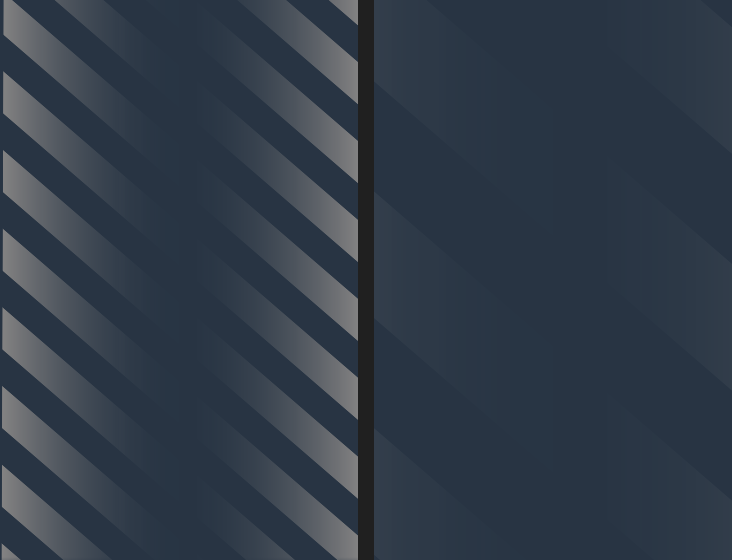
Left: the whole. Right: its middle third, enlarged.
Reproduce this pattern procedurally as a WebGL 2 fragment shader.

```glsl
#version 300 es
precision highp float;
// Diagonal stripes on navy, grey at both sides and fading out in the middle.

uniform vec2 u_resolution;
out vec4 fragColor;

float hash(float n) {
    return fract(sin(n * 127.1) * 43758.5453);
}

// Coverage of the slanted stripes, falling from left to right
float stripeMask(vec2 uv) {
    float phase = (1.0 - uv.y - 0.5522 * uv.x - 0.0568) / 0.1409;
    float edge = abs(fract(phase - 0.2325) - 0.5) - 0.2675;
    float aa = length(vec2(0.5522, 1.0) / u_resolution) / 0.1409;
    return 1.0 - smoothstep(-0.5 * aa, 0.5 * aa, edge);
}

// Grey strength: strongest at the sides, with faint vertical banding
float sideGlow(float x) {
    float fromCentre = abs(x - 0.505) * 2.0;
    float banding = (hash(floor(x * 60.0)) - 0.5) * 0.014;
    return clamp(pow(fromCentre, 2.0) + banding, 0.0, 1.0);
}

void main() {
    vec2 uv = gl_FragCoord.xy / u_resolution;
    vec3 navy = vec3(0.155, 0.205, 0.264);
    vec3 grey = vec3(0.520, 0.515, 0.515);

    // Thin, slightly tilted navy margin on the left
    float margin = mix(0.0045, 0.0100, uv.y);
    float pixel = 1.0 / u_resolution.x;
    float inside = smoothstep(margin - 0.5 * pixel, margin + 0.5 * pixel, uv.x);

    // Slight dimming along the bottom edge
    float bottom = mix(0.85, 1.0, smoothstep(0.0, 0.006, uv.y));

    float light = stripeMask(uv) * sideGlow(uv.x) * inside * bottom;
    fragColor = vec4(mix(navy, grey, light), 1.0);
}
```
